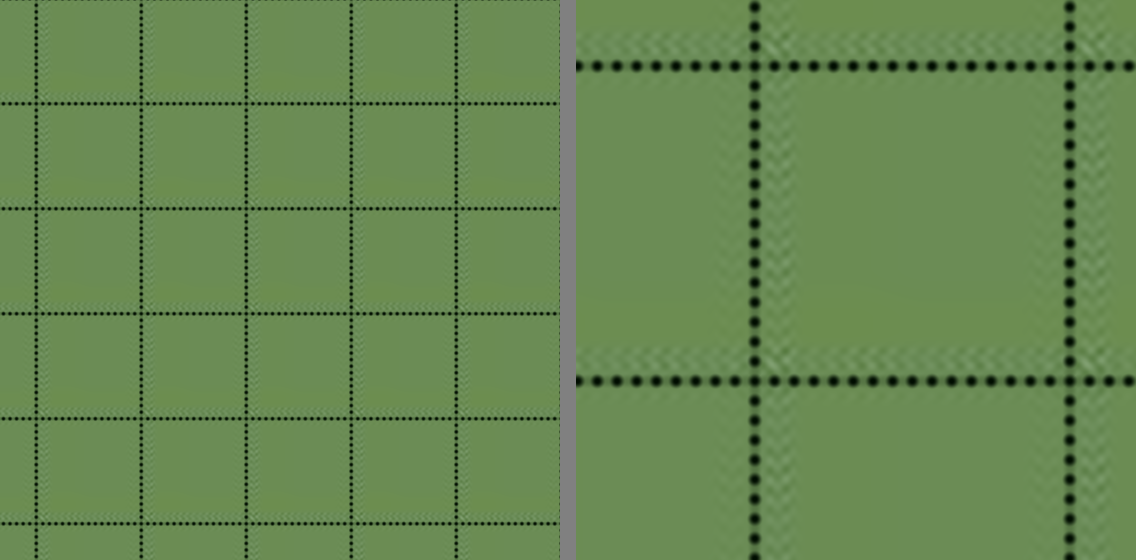
Left, the full canvas; right, a detail of the centre.
A Shadertoy shader for this pattern:

```glsl
const float TAU = 6.2831853;
const float PITCH = 0.1875;        // cell size, 5 1/3 cells across the canvas
const vec2 ORIGIN = vec2(0.0648);  // first crossing of the grid lines
const float DOTS = 16.0;           // dots along one cell side

const vec3 GREEN = vec3(0.42, 0.55, 0.33);
const vec3 SEAM = vec3(0.34, 0.46, 0.27);
const vec3 INK = vec3(0.0, 0.05, 0.0);

// Signed offset to the nearest multiple of spacing
float nearest(float x, float spacing) {
    return x - spacing * round(x / spacing);
}

// Row of soft round dots; across = offset from the line, along = position on it
float dottedLine(float across, float along, float radius, float soft) {
    float d = length(vec2(across, nearest(along, 1.0 / DOTS)));
    return 1.0 - smoothstep(radius - soft, radius + soft, d);
}

// Faint continuous shade that joins the dots
float seam(float across, float halfWidth, float soft) {
    return 1.0 - smoothstep(halfWidth - soft, halfWidth + soft, abs(across));
}

// Fine ripple beside a line, patchy along its length, fading out at reach
float ripple(float across, float along, float reach) {
    float fade = 1.0 - smoothstep(0.6 * reach, reach, across);
    float weave = cos(TAU * DOTS * along) * cos(TAU * DOTS * 1.25 * across);
    float chevron = sin(TAU * (DOTS * along + 8.0 * abs(nearest(across, 0.125))));
    float patchy = 0.75 + 0.25 * sin(TAU * 3.0 * along + 1.0);
    return fade * patchy * (0.55 * weave + 0.45 * chevron);
}

// Slow drift between a yellower and a bluer green inside a cell
float warmth(vec2 f) {
    float low = smoothstep(0.07, 0.14, f.y) * (1.0 - smoothstep(0.2, 0.36, f.y));
    float left = smoothstep(0.1, 0.18, f.x) * (1.0 - smoothstep(0.3, 0.55, f.x));
    float beside = 1.0 - smoothstep(0.08, 0.16, min(f.x, f.y));
    return low + 0.5 * left - 0.6 * beside - 0.25;
}

void mainImage(out vec4 fragColor, in vec2 fragCoord) {
    vec2 p = (fragCoord / iResolution.y - ORIGIN) / PITCH;
    float pixel = 1.0 / (iResolution.y * PITCH);
    vec2 f = fract(p);
    vec2 line = vec2(nearest(p.x, 1.0), nearest(p.y, 1.0));
    float soft = max(0.012, 0.6 * pixel);

    // Ground tint
    vec3 color = GREEN + warmth(f) * vec3(0.003, 0.002, -0.016);

    // Ripples: strong right of and above the lines, weak on the other sides
    float grain = ripple(f.x, f.y, 0.16) + ripple(f.y, f.x, 0.13);
    grain += 0.35 * (ripple(1.0 - f.x, f.y, 0.16) + ripple(1.0 - f.y, f.x, 0.09));
    color += 0.058 * grain * vec3(1.0, 0.9, 1.15);

    // Grid lines
    float shade = max(seam(line.x, 0.014, soft), seam(line.y, 0.014, soft));
    color = mix(color, SEAM, shade);
    float dots = max(dottedLine(line.x, p.y, 0.0155, soft),
                     dottedLine(line.y, p.x, 0.0155, soft));
    color = mix(color, INK, dots);

    fragColor = vec4(color, 1.0);
}
```
